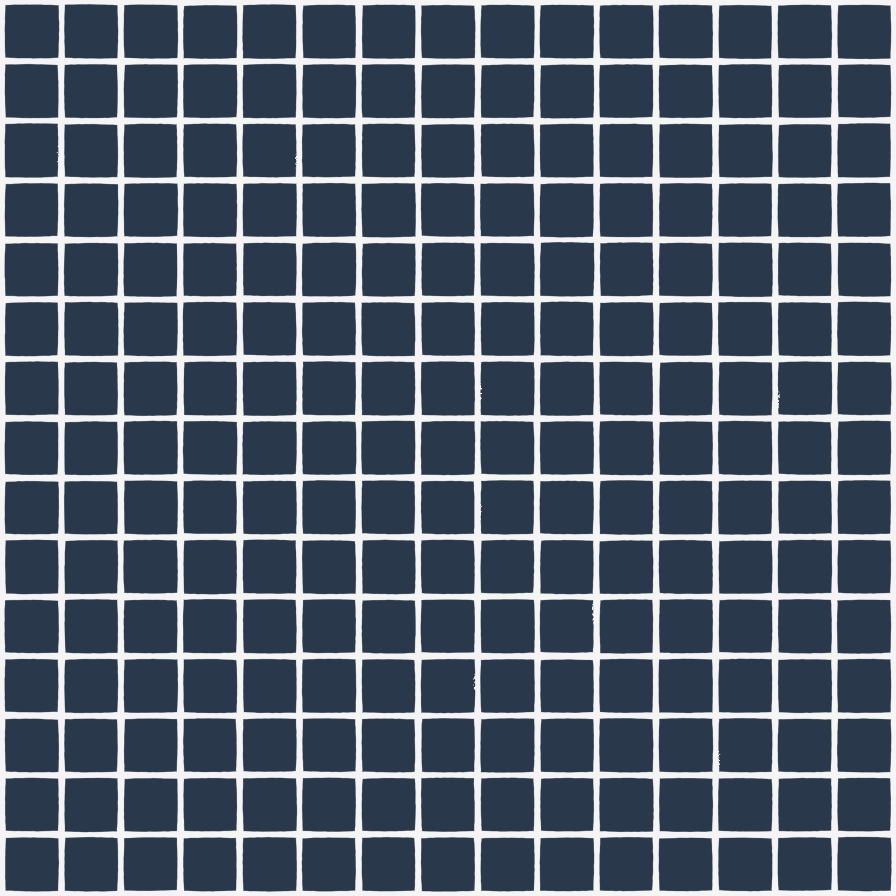
Write a Shadertoy shader that draws this pattern.

```glsl
// A 15 by 15 grid of navy square tiles on off-white grout.
// Each tile is a box distance with gently bowed sides, jittered by a hash;
// faint noise roughens the edges and a few tiles get a chipped side.

const float TILES = 15.0;          // repeats across and down
const float PITCH = 0.06637;       // tile spacing, in canvas heights
const float CORNER_HALF = 0.02923; // half width at the corners
const float BOW = 0.00075;         // extra half width mid-side
const float SIZE_JITTER = 0.0003;
const float SHIFT_JITTER = 0.0003;
const float SKEW_JITTER = 0.010;
const float ROUGHNESS = 0.00022;   // fine waviness of every edge
const float CHIP_DEPTH = 0.0018;
const float CHIP_CHANCE = 0.06;
const vec3 TILE_COLOR = vec3(0.163, 0.220, 0.298);
const vec3 GROUT_COLOR = vec3(0.958, 0.958, 0.960);

float hash(vec2 p) {
    vec3 q = fract(vec3(p.xyx) * 0.1031);
    q += dot(q, q.yzx + 33.33);
    return fract((q.x + q.y) * q.z);
}

vec2 signedHash2(vec2 p) {
    return 2.0 * vec2(hash(p), hash(p + 57.3)) - 1.0;
}

float noise(vec2 p) {
    vec2 i = floor(p);
    vec2 f = fract(p);
    f = f * f * (3.0 - 2.0 * f);
    return mix(mix(hash(i), hash(i + vec2(1.0, 0.0)), f.x),
               mix(hash(i + vec2(0.0, 1.0)), hash(i + 1.0), f.x), f.y);
}

// Signed distance to a square whose sides bulge towards the middle.
float bowedSquare(vec2 p, vec2 halfSize) {
    vec2 along = min(abs(p.yx) / halfSize.yx, 1.0);
    vec2 d = abs(p) - halfSize - BOW * (1.0 - along * along);
    return max(d.x, d.y);
}

// Depth of wear on one short stretch of the left or right side.
float chip(vec2 p, vec2 cell) {
    float chosen = step(hash(cell + 91.7), CHIP_CHANCE);
    float side = hash(cell + 13.1) < 0.5 ? -1.0 : 1.0;
    float center = (hash(cell + 29.9) - 0.5) * CORNER_HALF;
    float stretch = 1.0 - smoothstep(0.004, 0.014, abs(p.y - center));
    float grain = smoothstep(0.4, 0.9, noise(p * 700.0 + cell * 31.0));
    return chosen * step(0.0, p.x * side) * stretch * grain * CHIP_DEPTH;
}

void mainImage(out vec4 fragColor, in vec2 fragCoord) {
    float scale = min(iResolution.x, iResolution.y);
    vec2 uv = (fragCoord - 0.5 * iResolution.xy) / scale;

    // Nearest tile and position within it
    vec2 grid = uv / PITCH + 0.5 * TILES;
    vec2 cell = clamp(floor(grid), 0.0, TILES - 1.0);
    vec2 local = (grid - cell - 0.5) * PITCH;

    // Small differences between tiles
    vec2 p = local - SHIFT_JITTER * signedHash2(cell + 3.7);
    p += SKEW_JITTER * signedHash2(cell + 71.3) * p.yx;
    vec2 halfSize = CORNER_HALF + SIZE_JITTER * signedHash2(cell + 19.1);

    // Tile outline with wear
    float d = bowedSquare(p, halfSize);
    d += ROUGHNESS * (2.0 * noise(uv * 240.0 + 200.0) - 1.0);
    d += chip(p, cell);

    // Faint tint drift in the grout
    float tint = noise(grid * vec2(0.35, 1.0) + 40.0) - 0.5;
    vec3 grout = GROUT_COLOR + tint * vec3(0.008, -0.014, 0.014);

    float edge = 0.75 / scale;
    float coverage = 1.0 - smoothstep(-edge, edge, d);
    fragColor = vec4(mix(grout, TILE_COLOR, coverage), 1.0);
}
```
